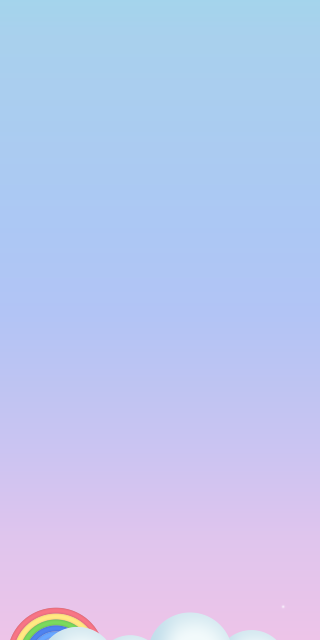
A Shadertoy shader for this background:

```glsl
// A tall pastel sky that fades from aqua through periwinkle to pink,
// with a small rainbow and soft clouds rising over the lower edge.
// The sky blends colour stops; arcs and clouds are shaded circles.

// Antialiased fill of a signed distance, one pixel wide
float fill(float dist) {
    float pixel = 1.0 / iResolution.x;
    return 1.0 - smoothstep(-0.6 * pixel, 0.6 * pixel, dist);
}

// Sky colour by depth: 0 at the top edge, 1 at the bottom
vec3 sky(float depth) {
    vec3 color = vec3(0.645, 0.830, 0.925);
    color = mix(color, vec3(0.663, 0.816, 0.930), smoothstep(0.00, 0.07, depth));
    color = mix(color, vec3(0.674, 0.783, 0.957), clamp((depth - 0.07) / 0.28, 0.0, 1.0));
    color = mix(color, vec3(0.698, 0.769, 0.960), clamp((depth - 0.35) / 0.14, 0.0, 1.0));
    color = mix(color, vec3(0.745, 0.768, 0.950), clamp((depth - 0.49) / 0.11, 0.0, 1.0));
    color = mix(color, vec3(0.793, 0.767, 0.948), clamp((depth - 0.60) / 0.10, 0.0, 1.0));
    color = mix(color, vec3(0.875, 0.771, 0.930), clamp((depth - 0.70) / 0.14, 0.0, 1.0));
    return mix(color, vec3(0.930, 0.770, 0.910), clamp((depth - 0.84) / 0.16, 0.0, 1.0));
}

// Concentric tubes, each lit along its middle
vec3 rainbow(vec3 color, vec2 p) {
    vec3 bands[6] = vec3[6](
        vec3(0.91, 0.43, 0.49), vec3(0.98, 0.86, 0.48), vec3(0.45, 0.80, 0.34),
        vec3(0.29, 0.48, 0.88), vec3(0.38, 0.61, 0.95), vec3(0.48, 0.62, 0.94));
    float dist = length(p - vec2(0.175, -0.051));
    for (int i = 0; i < 6; i++) {
        float outer = 0.152 - 0.0185 * float(i);
        float across = (outer - dist) / 0.0185;
        float light = 0.89 + 0.18 * sqrt(max(0.0, 4.0 * across * (1.0 - across)));
        float ring = fill(max(dist - outer, outer - 0.0185 - dist));
        color = mix(color, min(bands[i] * light, vec3(1.0)), ring);
    }
    return color;
}

// White puff with a cool rim, lit from the upper right
vec3 puff(vec3 color, vec2 p, vec2 center, float radius) {
    vec2 q = (p - center) / radius;
    float rim = smoothstep(0.35, 1.05, length(q - vec2(0.12, 0.05)));
    vec3 shade = mix(vec3(0.95, 0.98, 0.985), vec3(0.83, 0.91, 0.94), rim);
    shade -= vec3(0.07, 0.04, 0.02) * smoothstep(0.2, 1.0, -q.x);
    return mix(color, shade, fill((length(q) - 1.0) * radius));
}

void mainImage(out vec4 fragColor, in vec2 fragCoord) {
    vec2 p = fragCoord / iResolution.x;
    vec3 color = sky(1.0 - fragCoord.y / iResolution.y);

    color = rainbow(color, p);

    // Clouds, back to front
    color = puff(color, p, vec2(0.407, -0.090), 0.105);
    color = puff(color, p, vec2(0.242, -0.080), 0.121);
    color = puff(color, p, vec2(0.786, -0.082), 0.113);
    color = puff(color, p, vec2(0.594, -0.047), 0.133);

    // Lone sparkle with a faint glow
    float spark = length(p - vec2(0.885, 0.104));
    color = mix(color, vec3(0.98, 0.96, 1.0), 0.85 * exp(-pow(spark / 0.0042, 2.0)));

    fragColor = vec4(color, 1.0);
}
```
